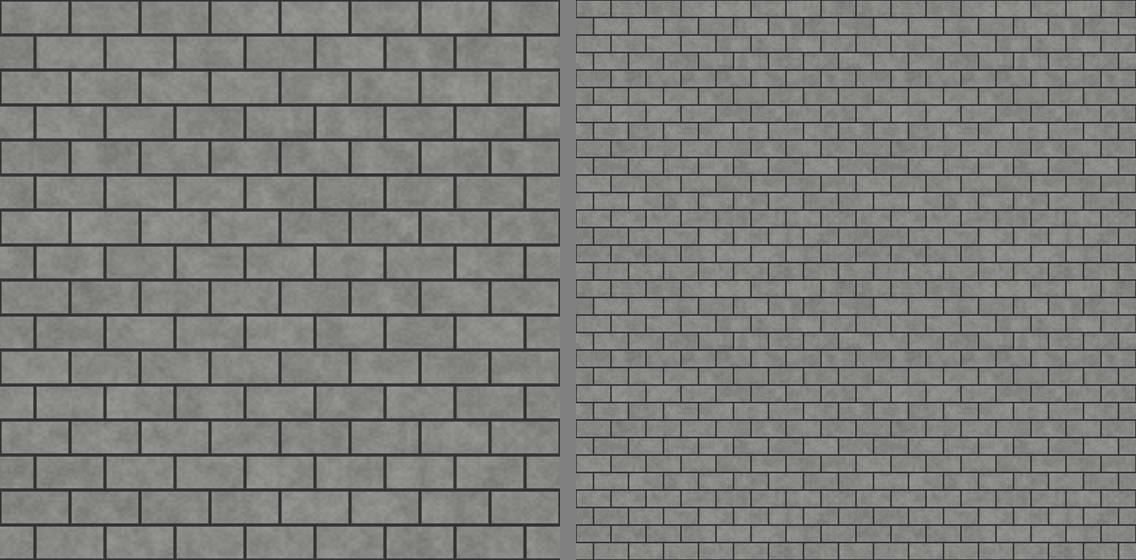
Left, the tile; right, the same tile 2 across and 2 down.
This texture is drawn by a Shadertoy shader. Its source:

```glsl
// Grey concrete block wall in running bond with dark joints and mottled faces.

const vec2 BRICKS = vec2(8.0, 16.0);       // repeats across and down
const float JOINT_HALF_WIDTH = 0.0029;     // canvas units
const float JOINT_SOFTNESS = 0.0011;
const float RIM_WIDTH = 0.0045;
const vec3 JOINT_COLOR = vec3(0.180, 0.188, 0.180);
const vec3 STONE_COLOR = vec3(0.530, 0.530, 0.517);

float hash(vec2 p) {
    return fract(sin(dot(p, vec2(127.1, 311.7))) * 43758.5453);
}

// Smooth value noise
float noise(vec2 p) {
    vec2 cell = floor(p);
    vec2 f = fract(p);
    f = f * f * (3.0 - 2.0 * f);
    float low = mix(hash(cell), hash(cell + vec2(1.0, 0.0)), f.x);
    float high = mix(hash(cell + vec2(0.0, 1.0)), hash(cell + vec2(1.0, 1.0)), f.x);
    return mix(low, high, f.y);
}

// Signed mottling: broad stains, blotches and fine grain
float mottling(vec2 p, vec2 seed) {
    float stains = noise(p * 30.0 + seed) - 0.5;
    float blotches = noise(p * 75.0 + seed + 19.0) - 0.5;
    float grain = noise(p * 190.0 + seed + 47.0) - 0.5;
    return stains * 0.060 + blotches * 0.042 + grain * 0.050;
}

// Distance from a point in a brick to its nearest cell border
float borderDistance(vec2 local, vec2 size) {
    vec2 d = min(local, size - local);
    return min(d.x, d.y);
}

vec3 stone(vec2 local, vec2 id, float edge) {
    vec2 seed = floor(vec2(hash(id), hash(id + 31.0)) * 200.0);
    float shade = (hash(id + 7.0) - 0.5) * 0.016;
    float rim = 1.0 - smoothstep(0.0, RIM_WIDTH, edge);
    return STONE_COLOR + shade + mottling(local, seed) + rim * 0.035;
}

void mainImage(out vec4 fragColor, in vec2 fragCoord) {
    vec2 uv = fragCoord / iResolution.xy;

    // Running bond: even rows move by half a brick
    vec2 grid = uv * BRICKS;
    float row = floor(grid.y);
    grid.x += 0.5 * (1.0 - mod(row, 2.0));

    // Wrapped identity keeps bricks whole across the canvas edges
    vec2 id = mod(floor(grid), BRICKS);
    vec2 size = 1.0 / BRICKS;
    vec2 local = fract(grid) * size;

    // Joint and face
    float edge = borderDistance(local, size) - JOINT_HALF_WIDTH;
    float soft = max(JOINT_SOFTNESS, 0.7 / iResolution.y);
    float face = smoothstep(-soft, soft, edge);
    vec3 joint = JOINT_COLOR + 0.02 * hash(id + 3.0);
    vec3 color = mix(joint, stone(local, id, edge), face);

    fragColor = vec4(color, 1.0);
}
```
